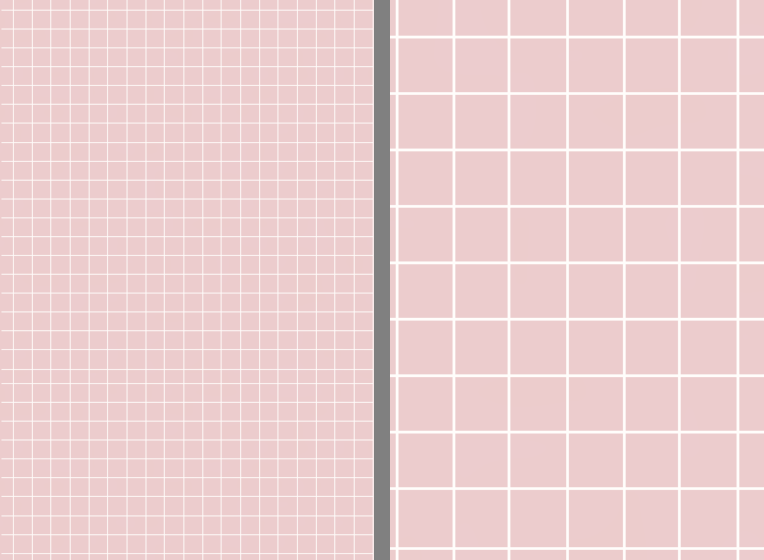
Left, the full canvas; right, a detail of the centre.
Write a Shadertoy shader that draws this pattern.

```glsl
// Fine off-white grid on a dusty pink ground. A square tile, as wide as the canvas,
// repeats downwards from the top edge, leaving one shorter row at each seam.
// Lines are slightly unevenly spaced; each is drawn as a box-filtered stripe.

const vec3 GROUND = vec3(0.925, 0.800, 0.804);
const vec3 LINE = vec3(1.000, 0.992, 0.984);
const float TILES_DOWN = 1.5;          // tiles in the canvas height
const int LINES = 20;                  // lines per tile, both ways
const float UNIT = 1.0 / 512.0;        // layout unit, as a share of the tile
const float LINE_WIDTH = 1.26 * UNIT;
const float SOFTNESS = 1.2;            // edge filter width in pixels
const vec2 ROW_SPAN = vec2(2.0, 510.8) * UNIT; // extent of horizontal lines
const float TINT_AMOUNT = 0.006;       // faint warm and cool mottling
const float TINT_SCALE = 20.0;

float hash(vec2 p) {
    vec3 q = fract(vec3(p.xyx) * 0.1031);
    q += dot(q, q.yzx + 33.33);
    return fract((q.x + q.y) * q.z);
}

float valueNoise(vec2 p) {
    vec2 cell = floor(p);
    vec2 f = fract(p);
    f = f * f * (3.0 - 2.0 * f);
    float low = mix(hash(cell), hash(cell + vec2(1, 0)), f.x);
    float high = mix(hash(cell + vec2(0, 1)), hash(cell + vec2(1, 1)), f.x);
    return mix(low, high, f.y);
}

// Every third column sits a little to the left.
float columnPosition(int i) {
    float shift = i % 3 == 2 ? -0.8 : 0.0;
    return (18.4 + 25.92 * float(i) + shift) * UNIT;
}

// Rows are even except for two slightly taller gaps.
float rowPosition(int i) {
    float k = float(i);
    float shift = 0.95 * step(7.0, k) + 1.6 * step(19.0, k);
    return (14.0 + 25.8 * k + shift) * UNIT;
}

// Share of the filter window covered by a stripe at the given distance.
float stripe(float dist, float window) {
    float overlap = 0.5 * (LINE_WIDTH + window) - abs(dist);
    return clamp(overlap, 0.0, min(LINE_WIDTH, window)) / window;
}

void mainImage(out vec4 fragColor, in vec2 fragCoord) {
    // Tile coordinates, with y running down from the top edge
    vec2 uv = fragCoord / iResolution.xy;
    vec2 p = vec2(uv.x, (1.0 - uv.y) * TILES_DOWN);
    vec2 tile = vec2(p.x, fract(p.y));
    vec2 pixel = vec2(1.0, TILES_DOWN) / iResolution.xy;
    vec2 window = pixel * SOFTNESS;

    // Grid lines
    float columns = 0.0;
    float rows = 0.0;
    for (int i = 0; i < LINES; i++) {
        columns = max(columns, stripe(tile.x - columnPosition(i), window.x));
        rows = max(rows, stripe(tile.y - rowPosition(i), window.y));
    }

    // Horizontal lines stop just short of the tile sides
    vec2 inside = clamp(vec2(p.x - ROW_SPAN.x, ROW_SPAN.y - p.x) / pixel.x + 0.5, 0.0, 1.0);
    rows *= inside.x * inside.y;

    // Ground mottling
    float tint = (valueNoise(tile * TINT_SCALE) - 0.5) * TINT_AMOUNT;
    vec3 color = GROUND + tint * vec3(0.3, 0.5, -1.0);

    float ink = 1.0 - (1.0 - columns) * (1.0 - rows);
    fragColor = vec4(mix(color, LINE, ink), 1.0);
}
```
